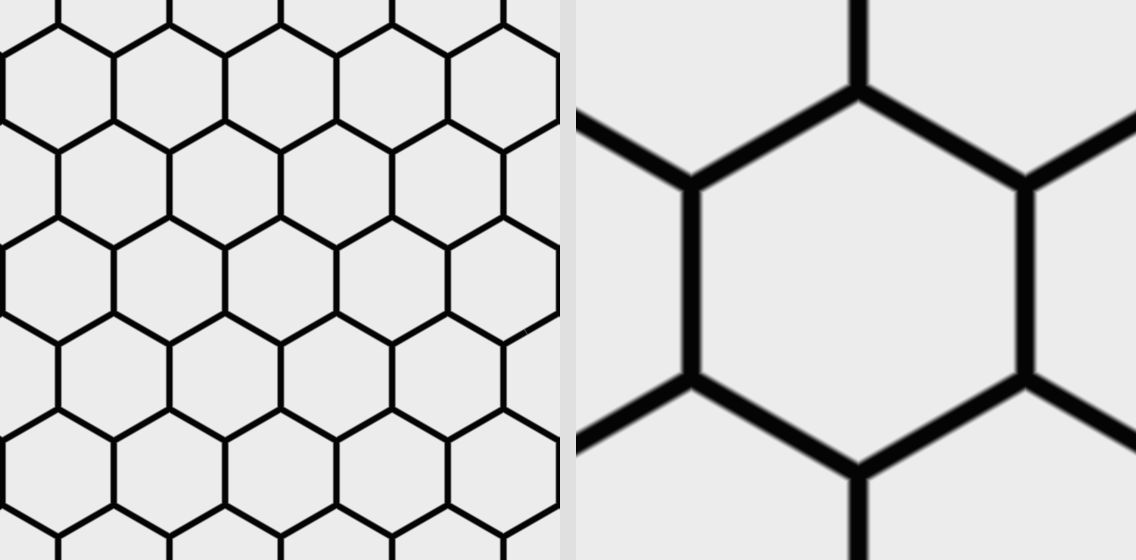
Left: the whole. Right: its middle third, enlarged.
Write a WebGL 1 fragment shader that draws this pattern.

```glsl
precision highp float;

// Honeycomb of pointy-top hexagons outlined in near-black on pale grey.
// Two interleaved rectangular lattices give the nearest cell centre;
// the distance to that cell's border becomes a soft-edged line.

uniform vec2 u_resolution;

const vec3 PAPER = vec3(0.925);
const vec3 INK = vec3(0.015);

const float CELL_WIDTH = 0.1988;
const float CELL_SQUASH = 0.9965;
const vec2 CELL_ORIGIN = vec2(0.5014, 0.4987);
const float LINE_HALF_WIDTH = 0.0057;
const float LINE_SOFTNESS = 0.0023;

// Offset from the nearest centre of a hexagonal lattice of unit width.
vec2 hexOffset(vec2 p) {
  vec2 period = vec2(1.0, sqrt(3.0));
  vec2 evenRow = mod(p + 0.5 * period, period) - 0.5 * period;
  vec2 oddRow = mod(p, period) - 0.5 * period;
  return dot(evenRow, evenRow) < dot(oddRow, oddRow) ? evenRow : oddRow;
}

// Distance from a point inside a unit-width hexagon to its border.
float hexBorderDistance(vec2 offset) {
  vec2 q = abs(offset);
  return 0.5 - max(q.x, dot(q, vec2(0.5, 0.5 * sqrt(3.0))));
}

// Coverage of a band of the given half width around distance zero.
float softBand(float dist, float halfWidth, float softness) {
  return 1.0 - smoothstep(halfWidth - softness, halfWidth + softness, abs(dist));
}

// Small pale scratch across a line, running along the given direction.
float scratch(vec2 p, vec2 centre, vec2 direction, float halfLength, float softness) {
  vec2 d = p - centre;
  float along = dot(d, direction);
  float across = dot(d, vec2(-direction.y, direction.x));
  return softBand(along, halfLength, softness) * softBand(across, 0.0007, softness);
}

void main() {
  vec2 uv = gl_FragCoord.xy / u_resolution;
  float pixel = 1.0 / min(u_resolution.x, u_resolution.y);
  float softness = max(LINE_SOFTNESS, pixel);

  // Honeycomb outline
  vec2 cell = (uv - CELL_ORIGIN) / (CELL_WIDTH * vec2(1.0, CELL_SQUASH));
  float border = CELL_WIDTH * hexBorderDistance(hexOffset(cell));
  float ink = softBand(border, LINE_HALF_WIDTH, softness);

  // Single nick in the ink
  vec2 nickDirection = vec2(0.5, -0.5 * sqrt(3.0));
  ink *= 1.0 - 0.35 * scratch(uv, vec2(0.939, 0.4075), nickDirection, 0.006, 0.0015);

  gl_FragColor = vec4(mix(PAPER, INK, ink), 1.0);
}
```
